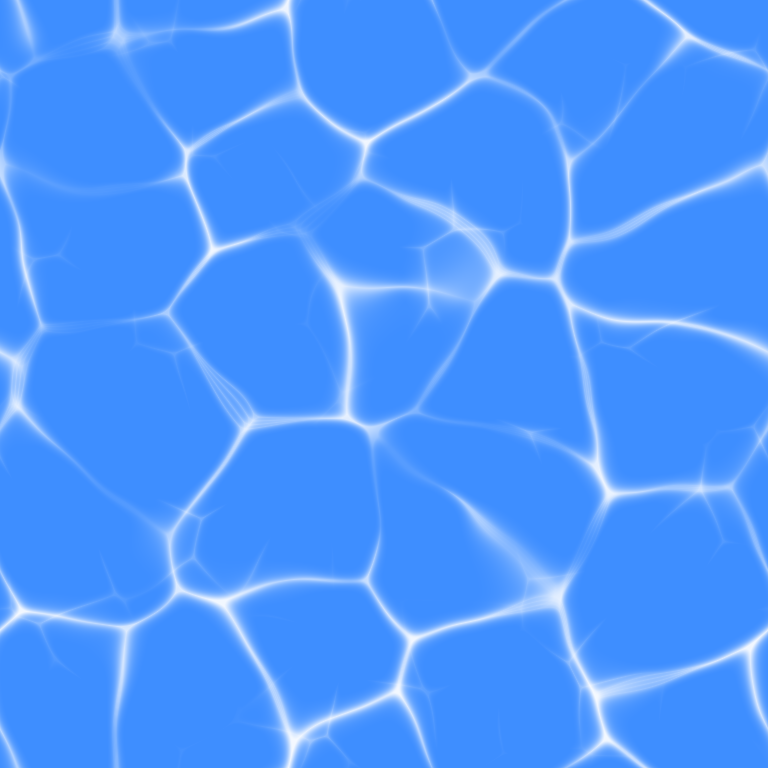
Give the GLSL for this texture, as a WebGL 1 fragment shader.

```glsl
precision highp float;
// Sunlit pool water: a tiling web of white caustic strands over clear blue.

uniform vec2 u_resolution;

#define WATER vec3(0.245, 0.557, 1.0)
#define LIGHT vec3(1.0)
#define CELLS 5.0         // large web cells per side
#define FINE_CELLS 9.0    // small wisp cells per side
#define FALLOFF 22.0      // higher is thinner strands
#define BEND 0.055        // slow curving of the web
#define CRINKLE 0.011     // fast curving of the web
#define SPREAD 0.032      // how far strands fan out
#define GAIN 1.4          // strand brightness
#define HAZE 0.2          // soft sheets beside strands
#define WISPS 0.4         // fine web brightness

const int STRANDS = 4;

vec2 hash2(vec2 p) {
  vec3 h = fract(p.xyx * vec3(0.1031, 0.1030, 0.0973));
  h += dot(h, h.yzx + 33.33);
  return fract((h.xx + h.yz) * h.zy);
}

// Slope of one lattice corner, wrapped to the period
float corner(vec2 cell, vec2 offset, float period, float seed) {
  vec2 slope = hash2(mod(cell, period) + seed) * 2.0 - 1.0;
  return dot(slope, offset);
}

// Gradient noise on the unit square that wraps after a whole period
float noise(vec2 p, float period, float seed) {
  p *= period;
  vec2 i = floor(p), f = p - i;
  vec2 u = f * f * f * (f * (f * 6.0 - 15.0) + 10.0);
  vec2 e = vec2(1.0, 0.0);
  float low = mix(corner(i, f, period, seed),
                  corner(i + e.xy, f - e.xy, period, seed), u.x);
  float high = mix(corner(i + e.yx, f - e.yx, period, seed),
                   corner(i + e.xx, f - e.xx, period, seed), u.x);
  return mix(low, high, u.y);
}

vec2 noise2(vec2 p, float period, float seed) {
  return vec2(noise(p, period, seed), noise(p, period, seed + 37.0));
}

// Glow of cell borders: 1 on a border, more at junctions, 0 inside cells
float web(vec2 p, float period, float seed) {
  p *= period;
  vec2 i = floor(p), f = p - i;
  float nearest = 8.0, sum = 0.0;
  for (int y = -1; y <= 1; y++) {
    for (int x = -1; x <= 1; x++) {
      vec2 cell = vec2(float(x), float(y));
      vec2 site = cell + 0.05 + 0.9 * hash2(mod(i + cell, period) + seed);
      float d = length(site - f);
      nearest = min(nearest, d);
      sum += exp(-FALLOFF * d);
    }
  }
  return clamp(sum * exp(FALLOFF * nearest) - 1.0, 0.0, 1.35);
}

void main() {
  vec2 uv = gl_FragCoord.xy / u_resolution;

  // Curve the web
  vec2 p = uv + BEND * noise2(uv, 4.0, 11.0) + CRINKLE * noise2(uv, 11.0, 83.0);

  // Strands merge into bright lines or fan out into faint ones
  vec2 fan = noise2(uv, 5.0, 151.0);
  fan *= length(fan) * SPREAD;
  float strands = 0.0, halo = 0.0;
  for (int s = 0; s < STRANDS; s++) {
    float glow = web(p + fan * (float(s) - 1.5), CELLS, 211.0);
    strands += 0.6 * glow + 0.6 * glow * glow;
    halo += pow(glow, 0.3);
  }
  strands /= float(STRANDS);
  halo /= float(STRANDS);

  // Uneven light: lines fade along their length, haze and wisps in patches
  float patchy = noise(uv, 4.0, 307.0) + 0.5 * noise(uv, 9.0, 353.0);
  float fade = mix(0.12, 1.0, smoothstep(-0.35, 0.25, patchy));
  float cloud = smoothstep(0.0, 0.4, noise(uv, 6.0, 401.0));
  float wisp = web(p + 2.0 * fan, FINE_CELLS, 457.0);

  float energy = GAIN * fade * strands + HAZE * cloud * halo;
  energy += WISPS * cloud * wisp * (0.35 + halo);
  float light = 1.0 - exp(-max(energy - 0.03, 0.0));

  gl_FragColor = vec4(mix(WATER, LIGHT, light), 1.0);
}
```
